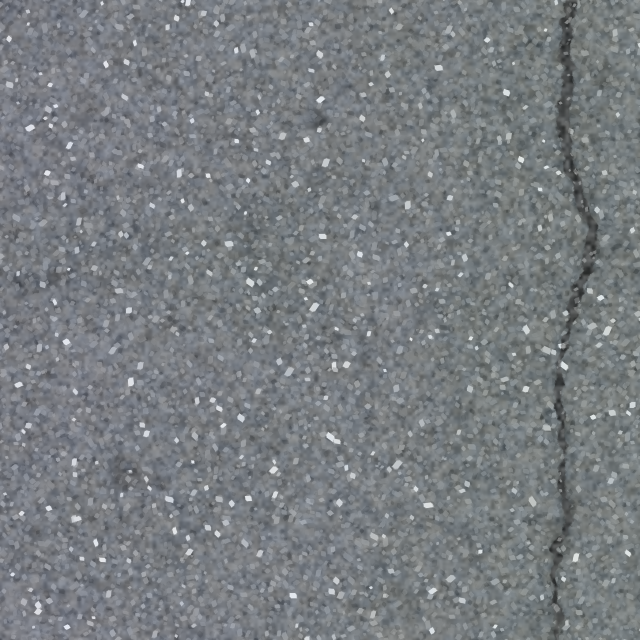
Reproduce this texture procedurally as a WebGL 1 fragment shader.

```glsl
precision highp float;
uniform vec2 u_resolution;

float hash(vec2 p) {
  vec3 q = fract(vec3(p.xyx) * 0.1031);
  q += dot(q, q.yzx + 33.33);
  return fract((q.x + q.y) * q.z);
}

float noise(vec2 p) {
  vec2 i = floor(p), f = fract(p);
  f = f * f * (3.0 - 2.0 * f);
  return mix(mix(hash(i), hash(i + vec2(1, 0)), f.x),
             mix(hash(i + vec2(0, 1)), hash(i + vec2(1, 1)), f.x), f.y);
}

float fbm(vec2 p) {
  float sum = 0.0, weight = 0.5;
  for (int i = 0; i < 4; i++) {
    sum += weight * noise(p);
    p = p * 2.03 + 17.7;
    weight *= 0.5;
  }
  return sum / 0.9375;
}

// Angular, randomly turned chips; returns (random tone, coverage)
vec2 chips(vec2 uv, float cells, float share, float radius, float seed) {
  vec2 p = uv * cells, home = floor(p), result = vec2(0.0);
  float blur = 0.0013 * cells;
  for (int j = -1; j <= 1; j++) {
    for (int i = -1; i <= 1; i++) {
      vec2 cell = home + vec2(i, j), key = cell + seed;
      vec2 d = p - cell - vec2(hash(key + 3.1), hash(key + 41.7));
      float angle = 6.283 * hash(key + 71.3);
      float c = cos(angle), s = sin(angle);
      d = mat2(c, s, -s, c) * d;
      d.x *= mix(0.55, 1.0, hash(key + 93.9));
      float dist = max(max(abs(d.x), abs(d.y)), abs(d.x + d.y * 0.6) * 0.85);
      float size = radius * mix(0.6, 1.25, hash(key + 127.1));
      float cover = 1.0 - smoothstep(size - blur, size + blur, dist);
      cover *= step(hash(key + 159.3), share);
      result = mix(result, vec2(hash(key + 201.9), max(result.y, cover)), cover);
    }
  }
  return result;
}

float crackCentre(float y) {
  float x = 0.871 + 0.018 * y;
  x += 0.044 * exp(-pow(abs(y - 0.625) / 0.09, 2.0));
  x += 0.011 * exp(-pow(abs(y - 0.2) / 0.05, 2.0));
  return x + 0.012 * (noise(vec2(y * 28.0, 5.0)) - 0.5)
           + 0.007 * (noise(vec2(y * 85.0, 9.0)) - 0.5);
}

void main() {
  vec2 uv = gl_FragCoord.xy / u_resolution;

  // Bitumen with fine mottling
  float broad = fbm(uv * 5.0 + 2.0);
  float tone = 0.472 + 0.06 * (broad - 0.5);
  tone += 0.13 * (noise(uv * 170.0) - 0.5) + 0.11 * (noise(uv * 95.0 + 31.0) - 0.5);

  // Small dark and mid-grey aggregate
  vec2 dark = chips(uv, 85.0, 0.55, 0.30, 11.0);
  tone = mix(tone, tone - 0.03 - 0.08 * dark.x, dark.y * 0.75);
  vec2 grey = chips(uv, 95.0, 0.60, 0.34, 307.0);
  tone = mix(tone, 0.48 + 0.12 * grey.x, grey.y * 0.75);
  vec2 pale = chips(uv, 72.0, 0.30, 0.27, 523.0);
  tone = mix(tone, 0.56 + 0.13 * pale.x, pale.y * 0.85);

  // Soft stains
  float stain = smoothstep(0.70, 0.86, fbm(uv * 16.0 + 8.0));
  tone -= 0.09 * stain;

  // Ragged crack with a shaded rim
  float ragged = fbm(uv * 85.0 + 61.0);
  float width = 0.0045 + 0.004 * smoothstep(0.45, 0.6, uv.y)
              + 0.003 * (noise(vec2(uv.y * 35.0, 77.0)) - 0.5);
  float offset = abs(uv.x - crackCentre(uv.y));
  float edge = offset + 0.012 * (ragged - 0.5);
  float crack = 1.0 - smoothstep(width - 0.002, width + 0.0025, edge);
  tone -= 0.05 * exp(-offset * offset / 0.00025);
  tone = mix(tone, 0.13 + 0.28 * noise(uv * 150.0 + 4.0), crack * 0.9);
  vec2 debris = chips(uv, 95.0, 0.35, 0.28, 811.0);
  tone = mix(tone, 0.38 + 0.25 * debris.x, debris.y * crack * 0.8);

  // Sparse white stones
  vec2 white = chips(uv, 42.0, 0.19, 0.17, 701.0);
  float whiteCover = white.y * (1.0 - 0.6 * crack);
  tone = mix(tone, 0.68 + 0.23 * white.x, whiteCover);

  // Cool grey, bluer to the left and greener to the right
  float cool = clamp(0.9 - uv.x + 0.8 * (broad - 0.5), 0.0, 1.0);
  vec3 tint = mix(vec3(-0.018, 0.006, 0.008), vec3(-0.012, -0.002, 0.030), cool);
  tint += 0.025 * (noise(uv * 70.0 + 19.0) - 0.5) * vec3(1.0, 0.2, -1.0);
  gl_FragColor = vec4(clamp(tone + tint * (1.0 - 0.6 * crack), 0.0, 1.0), 1.0);
}
```
